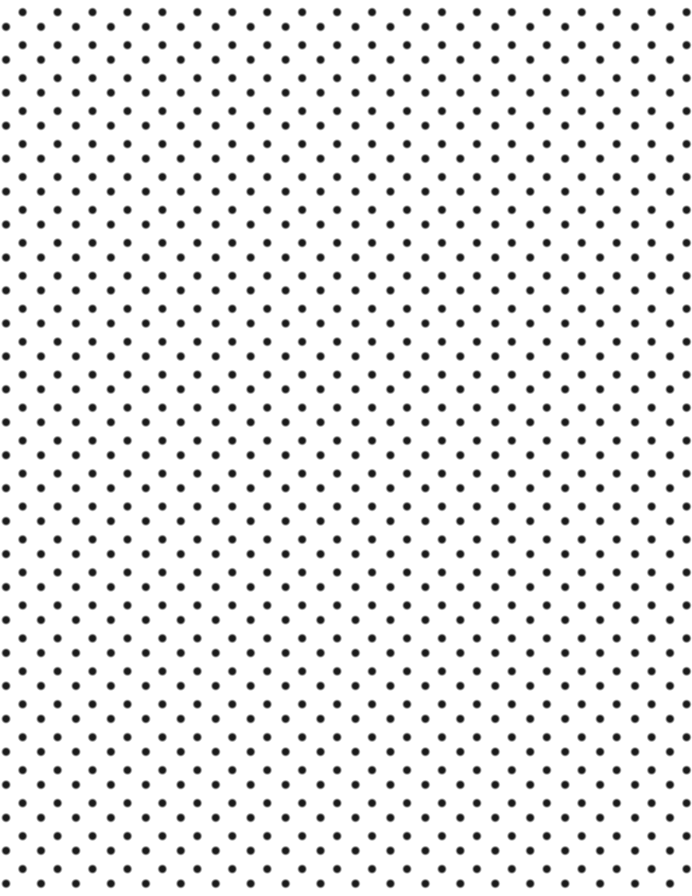
This pattern is drawn by a Shadertoy shader. Its source:

```glsl
// Small soft-edged black polka dots in two interleaved grids on white.

// Lengths are fractions of the canvas height, measured from the lower left.
#define PERIOD      vec2(0.03900, 0.03678)
#define FIRST_DOT   vec2(0.00677, 0.01380)
#define SECOND_DOT  vec2(0.02526, 0.03010)
#define DOT_RADIUS  0.0043
#define EDGE_SOFT   0.00175
#define INK         vec3(0.10)
#define PAPER       vec3(1.0)

// Distance to the nearest centre of a grid that passes through origin.
float gridDistance(vec2 p, vec2 origin) {
    vec2 cell = fract((p - origin) / PERIOD + 0.5) - 0.5;
    return length(cell * PERIOD);
}

void mainImage(out vec4 fragColor, in vec2 fragCoord) {
    vec2 p = fragCoord / iResolution.y;

    // The second grid sits slightly off the middle of the first.
    float d = min(gridDistance(p, FIRST_DOT), gridDistance(p, SECOND_DOT));

    // Soft rim, never narrower than a pixel.
    float soft = max(EDGE_SOFT, 0.7 / iResolution.y);
    float paper = smoothstep(DOT_RADIUS - soft, DOT_RADIUS + soft, d);

    fragColor = vec4(mix(INK, PAPER, paper), 1.0);
}
```
